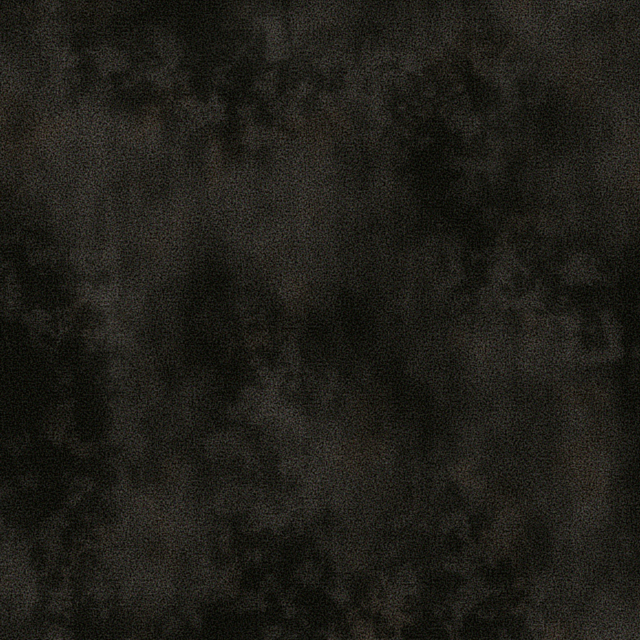
A Shadertoy shader for this texture:

```glsl
// Dark weathered cloth: sooty clouds, crumbled patches, vertical streaks and fine coloured grain.

const vec3 SOOT = vec3(0.058, 0.060, 0.038);
const vec3 ASH = vec3(0.198, 0.187, 0.165);
const vec3 HAZE = vec3(0.060, 0.058, 0.058);
const vec3 RUST = vec3(0.016, 0.001, -0.010);

const float CLOUD_SCALE = 2.6;
const float CRUMBLE_SCALE = 17.0;
const vec2 STREAK_SCALE = vec2(34.0, 4.5);
const float GRAIN_SCALE = 290.0;
const float GRAIN_SHARED = 0.135;
const float GRAIN_COLOUR = 0.055;
const float WEAVE_ROWS = 170.0;
const float WEAVE_DEPTH = 0.006;
const float TAU = 6.2831853;

// Integer hash giving an angle for each lattice point
float hashAngle(ivec2 cell) {
    uint h = uint(cell.x) * 1597334677u ^ uint(cell.y) * 3812015801u;
    h = (h ^ (h >> 15)) * 2246822519u;
    h = (h ^ (h >> 13)) * 3266489917u;
    h ^= h >> 16;
    return float(h & 65535u) / 65536.0 * TAU;
}

float cornerSlope(ivec2 cell, ivec2 corner, vec2 f) {
    float a = hashAngle(cell + corner);
    return dot(vec2(cos(a), sin(a)), f - vec2(corner));
}

float gradientNoise(vec2 p) {
    ivec2 cell = ivec2(floor(p));
    vec2 f = fract(p);
    vec2 u = f * f * f * (f * (f * 6.0 - 15.0) + 10.0);
    float low = mix(cornerSlope(cell, ivec2(0, 0), f), cornerSlope(cell, ivec2(1, 0), f), u.x);
    float high = mix(cornerSlope(cell, ivec2(0, 1), f), cornerSlope(cell, ivec2(1, 1), f), u.x);
    return mix(low, high, u.y);
}

// Layered noise; gain sets how rough the small layers are
float fbm(vec2 p, int octaves, float gain) {
    const mat2 TURN = mat2(1.6, 1.2, -1.2, 1.6);
    float sum = 0.0;
    float amplitude = 1.0;
    for (int i = 0; i < octaves; i++) {
        sum += amplitude * gradientNoise(p);
        p = TURN * p + 17.3;
        amplitude *= gain;
    }
    return sum;
}

// Two fine layers, so that no lattice shows
float grain(vec2 uv, float seed) {
    vec2 p = uv * GRAIN_SCALE + seed;
    return gradientNoise(p) + gradientNoise(mat2(0.8, 0.6, -0.6, 0.8) * p * 1.27 + 41.7);
}

void mainImage(out vec4 fragColor, in vec2 fragCoord) {
    vec2 uv = fragCoord / iResolution.y;

    // Large stains, slightly drawn out vertically
    vec2 cloudPoint = uv * vec2(1.15, 0.9) * CLOUD_SCALE + 3.7;
    float clouds = fbm(cloudPoint, 5, 0.52);

    // Flaking patches with ragged edges
    float crumble = fbm(uv * CRUMBLE_SCALE + 9.1, 4, 0.72);
    float flakeZone = smoothstep(-0.25, 0.35, gradientNoise(uv * 3.3 + 23.4));
    float flakes = smoothstep(-0.25, 0.4, crumble) - 0.5;

    // Faint rubbed streaks
    float streaks = fbm(uv * STREAK_SCALE + 5.2, 3, 0.55);

    float wear = 0.85 * clouds + 0.14 * crumble + 0.32 * flakes * flakeZone + 0.13 * streaks;
    float tone = smoothstep(-0.48, 0.62, wear);
    vec3 colour = mix(SOOT, ASH, tone);

    // Pale hazy spots and warm tints
    float haze = smoothstep(0.25, 0.65, gradientNoise(uv * vec2(5.0, 3.2) + 31.6));
    colour += HAZE * haze * (0.5 + 0.5 * tone);
    float warmth = smoothstep(0.05, 0.6, fbm(uv * 9.0 + 61.3, 3, 0.6));
    colour += RUST * warmth * tone;

    // Thread rows and coloured grain
    float weave = WEAVE_DEPTH * sin(uv.y * WEAVE_ROWS * TAU);
    vec3 speckle = vec3(grain(uv, 113.1), grain(uv, 427.6), grain(uv, 761.4));
    float shared_ = grain(uv, 0.37);
    float strength = mix(0.6, 1.1, tone);
    colour += strength * (GRAIN_SHARED * shared_ + GRAIN_COLOUR * speckle) + weave;

    fragColor = vec4(max(colour, SOOT * 0.35), 1.0);
}
```
